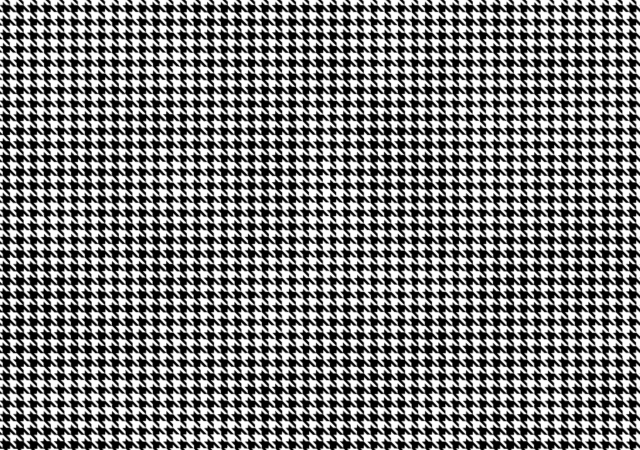
This pattern is drawn by a WebGL 2 fragment shader. Its source:

```glsl
#version 300 es
precision highp float;
// Draws a fine black and white houndstooth check with slightly uneven threads.

uniform vec2 u_resolution;
out vec4 fragColor;

const vec2 REPEATS = vec2(47.0, 33.0);   // checks across and down
const vec2 PHASE = vec2(0.22, 0.12);     // offset of the first dark block
const float SOFTNESS = 0.085;            // edge blur, in repeats
const int TAPS = 4;                      // filter samples on each side
const float THREAD_WEAR = 0.07;          // width change from thread to thread
const float PATCH_WEAR = 0.09;           // width change over broad patches
const float PATCH_SIZE = 4.0;            // patch size, in repeats
const vec3 INK = vec3(0.0);
const vec3 CLOTH = vec3(0.995);

// Random value from 0 to 1 for a grid cell.
float hash(vec2 cell) {
    vec3 q = fract(vec3(cell.xyx) * 0.1031);
    q += dot(q, q.yzx + 33.33);
    return fract((q.x + q.y) * q.z);
}

// Smooth value noise from 0 to 1.
float noise(vec2 p) {
    vec2 cell = floor(p);
    vec2 t = smoothstep(0.0, 1.0, fract(p));
    float low = mix(hash(cell), hash(cell + vec2(1, 0)), t.x);
    float high = mix(hash(cell + vec2(0, 1)), hash(cell + vec2(1, 1)), t.x);
    return mix(low, high, t.y);
}

// 1 inside a stripe of the given width centred on 0.25 of each period.
float band(float t, float width) {
    return step(abs(fract(t + 0.25) - 0.5), 0.5 * width);
}

// Dark stripe widths of the upright and level threads near p.
vec2 threadWidths(vec2 p) {
    vec2 index = floor(p + 0.25);
    vec2 thread = vec2(hash(vec2(index.x, 7.0)), hash(vec2(19.0, index.y)));
    float patches = noise(p / PATCH_SIZE + 40.0);
    return 0.5 + THREAD_WEAR * (thread - 0.5) + PATCH_WEAR * (patches - 0.5);
}

// Dark coverage: the twill picks the upright or the level thread.
float houndstooth(vec2 p, vec2 widths) {
    float warp = band(p.x, widths.x);
    float weft = band(p.y, widths.y);
    float warpOnTop = band(2.0 * (p.x + p.y), 0.5);
    return mix(weft, warp, warpOnTop);
}

// Tent filter around p, which smooths edges and thin teeth alike.
float softHoundstooth(vec2 p, vec2 radius) {
    vec2 widths = threadWidths(p);
    float sum = 0.0;
    float total = 0.0;
    for (int j = -TAPS; j <= TAPS; j++) {
        for (int i = -TAPS; i <= TAPS; i++) {
            vec2 offset = vec2(i, j) / float(TAPS + 1);
            vec2 tent = 1.0 - abs(offset);
            float weight = tent.x * tent.y;
            sum += weight * houndstooth(p + offset * radius, widths);
            total += weight;
        }
    }
    return sum / total;
}

void main() {
    vec2 uv = gl_FragCoord.xy / u_resolution;
    vec2 pixelSize = REPEATS / u_resolution;

    // Never filter more narrowly than a pixel.
    vec2 radius = max(vec2(SOFTNESS), 0.75 * pixelSize);
    float dark = softHoundstooth(uv * REPEATS - PHASE, radius);

    fragColor = vec4(mix(CLOTH, INK, dark), 1.0);
}
```
